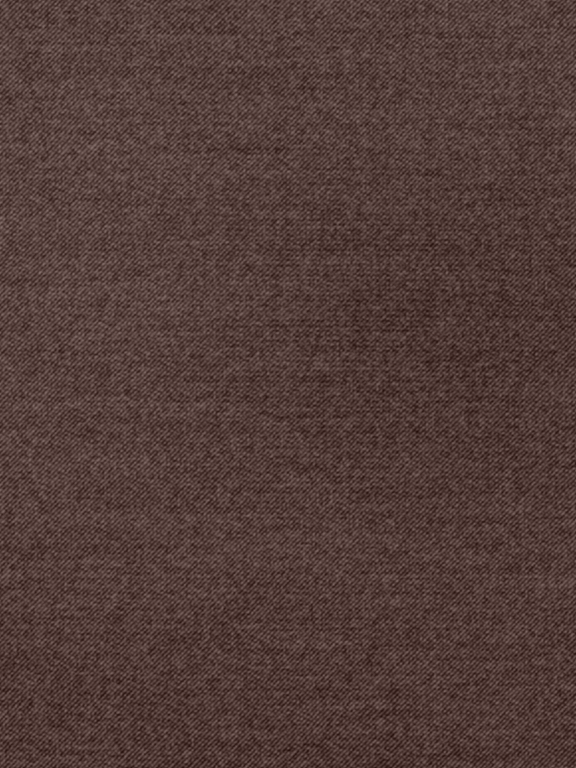
Reproduce this texture procedurally as a Shadertoy shader.

```glsl
// Fine brown twill cloth: slanted ribs climbing to the right, cut into short
// stitches by the weft, with slightly uneven yarns and soft uneven light.
// Ribs are a wave over a sheared grid; yarn variation comes from value noise.

const vec2 REPEATS = vec2(116.0, 152.0);      // rib repeats across and down
const vec2 FIBRES = vec2(290.0, 390.0);       // fibre grain across and down
const vec3 CLOTH = vec3(0.322, 0.241, 0.224); // middle tone of the yarn
const float RIB_DEPTH = 0.064;
const float STITCH_DEPTH = 0.034;             // dark gaps between stitches
const float STITCH_VARIATION = 0.055;
const float FIBRE_GRAIN = 0.150;
const float WEFT_STREAK = 0.042;
const float WARP_STREAK = 0.016;
const float SLUB_DEPTH = 0.020;
const float RIB_WANDER = 0.8;                 // rib drift, in repeats
const float LIGHT_STRENGTH = 0.85;
const int SAMPLES = 3;                        // smoothing samples per side
const float TAU = 6.28318;

float hash(vec2 p) {
    vec3 q = fract(p.xyx * vec3(0.1031, 0.1030, 0.0973));
    q += dot(q, q.yzx + 33.33);
    return fract((q.x + q.y) * q.z);
}

float noise(vec2 p) {
    vec2 cell = floor(p);
    vec2 f = fract(p);
    f = f * f * (3.0 - 2.0 * f);
    float low = mix(hash(cell), hash(cell + vec2(1.0, 0.0)), f.x);
    float high = mix(hash(cell + vec2(0.0, 1.0)), hash(cell + 1.0), f.x);
    return mix(low, high, f.y);
}

// Soft bump of light centred on a point
float glow(vec2 uv, vec2 centre, vec2 size) {
    vec2 d = (uv - centre) / size;
    return exp(-dot(d, d));
}

// Brightness offset of the woven structure
float weave(vec2 uv) {
    vec2 p = uv * REPEATS;
    float wander = RIB_WANDER * (noise(uv * vec2(5.0, 7.0)) - 0.5);
    float diagonal = p.x - p.y + wander;
    float along = p.y + 0.5 * p.x;

    // Ribs flatten where the weft shows more strongly
    float flatness = glow(uv, vec2(0.62, 0.60), vec2(0.28, 0.20));
    float rib = cos(TAU * diagonal);
    float tone = RIB_DEPTH * rib * mix(1.0, 0.7, flatness);

    // Gaps cut the ribs into stitches
    tone += STITCH_DEPTH * cos(TAU * along) * (0.6 + 0.4 * rib);
    tone += STITCH_DEPTH * cos(TAU * p.y) * mix(0.25, 0.8, flatness);

    // Each stitch reflects a little differently
    vec2 stitch = vec2(floor(diagonal + 0.5), floor(along + 0.5));
    tone += STITCH_VARIATION * (hash(stitch + vec2(300.0, 17.0)) - 0.5);
    return tone + FIBRE_GRAIN * (noise(uv * FIBRES + 53.0) - 0.5);
}

// Uneven yarns: long weft streaks, faint warp streaks, dark slubs
float yarns(vec2 uv) {
    float weft = noise(vec2(uv.x * 6.0, uv.y * REPEATS.y * 1.5)) - 0.5;
    float warp = noise(vec2(uv.x * REPEATS.x * 1.5, uv.y * 6.0) + 71.0) - 0.5;
    float slub = noise(vec2(uv.x * 9.0, uv.y * REPEATS.y * 1.2) + 37.0);
    return WEFT_STREAK * weft + WARP_STREAK * warp
         - SLUB_DEPTH * smoothstep(0.76, 0.96, slub);
}

// Broad light: paler upper left, dim right of centre and along the bottom
float lighting(vec2 uv) {
    float light = 0.032 * glow(uv, vec2(0.08, 0.72), vec2(0.40, 0.38));
    light += 0.018 * glow(uv, vec2(0.90, 0.95), vec2(0.45, 0.25));
    light -= 0.030 * glow(uv, vec2(0.76, 0.56), vec2(0.36, 0.22));
    light -= 0.024 * (1.0 - smoothstep(0.0, 0.35, uv.y));
    return LIGHT_STRENGTH * light;
}

void mainImage(out vec4 fragColor, in vec2 fragCoord) {
    vec2 uv = fragCoord / iResolution.xy;

    // Average the fine structure over the pixel
    float tone = 0.0;
    for (int j = 0; j < SAMPLES; j++) {
        for (int i = 0; i < SAMPLES; i++) {
            vec2 offset = (vec2(i, j) + 0.5) / float(SAMPLES) - 0.5;
            vec2 point = (fragCoord + offset) / iResolution.xy;
            tone += weave(point) + yarns(point);
        }
    }
    tone /= float(SAMPLES * SAMPLES);

    // A trace of warmth in the lower, dimmer cloth
    vec3 warmth = vec3(0.004, -0.002, -0.002) * (1.0 - uv.y);
    fragColor = vec4(clamp(CLOTH + warmth + tone + lighting(uv), 0.0, 1.0), 1.0);
}
```
